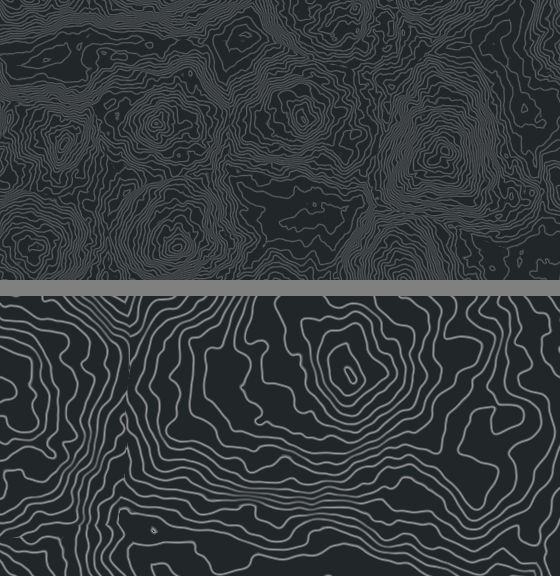
Top, the full canvas; bottom, a detail of the centre.
Give the GLSL for this pattern, as a Shadertoy shader.

```glsl
const vec3 GROUND_COLOR = vec3(0.130, 0.149, 0.162);
const vec3 LINE_COLOR = vec3(0.68, 0.68, 0.685);
const float LINE_WIDTH = 0.0019;       // in canvas heights
const float LINE_SOFTNESS = 1.05;      // in pixel footprints
const float STEEP_DENSITY = 108.0;     // lines per height, thinner beyond
const float CONTOUR_INTERVAL = 0.036;  // height between two lines
const float PEAK_SCALE = 2.0;          // mountains per canvas height
const float PEAK_SLOPE = 2.4;
const float DETAIL_SCALE = 2.8;        // largest hills per canvas height
const float DETAIL_HEIGHT = 0.58;
const int OCTAVES = 5;
const float GAIN = 0.45;
const float CREASE_ROUNDING = 0.03;
const float WARP_SCALE = 3.0;
const float WARP_AMOUNT = 0.09;
const float FINE_WARP_SCALE = 8.0;
const float FINE_WARP_AMOUNT = 0.025;
const float VALLEY_LEVEL = -0.72;
const float VALLEY_SLOPE = 0.3;        // remaining steepness of valley floors
const float VALLEY_BLEND = 0.05;
const float SLOPE_STEP = 0.001;
const vec2 TERRAIN_OFFSET = vec2(7.3, 4.6);

// Integer hash giving a vector in [-1, 1]^2
vec2 hashVector(vec2 cell) {
    uvec2 q = uvec2(ivec2(cell)) * uvec2(1597334673u, 3812015801u);
    uint n = (q.x ^ q.y) * 1597334673u;
    n = (n ^ (n >> 15)) * 2246822519u;
    n ^= n >> 13;
    return vec2(n & 0xffffu, n >> 16) / 32767.5 - 1.0;
}

float gradientNoise(vec2 p) {
    vec2 i = floor(p), f = p - i;
    vec2 u = f * f * f * (f * (f * 6.0 - 15.0) + 10.0);
    vec2 e = vec2(1.0, 0.0);
    float a = dot(hashVector(i), f);
    float b = dot(hashVector(i + e.xy), f - e.xy);
    float c = dot(hashVector(i + e.yx), f - e.yx);
    float d = dot(hashVector(i + e.xx), f - e.xx);
    return mix(mix(a, b, u.x), mix(c, d, u.x), u.y);
}

vec2 warpNoise(vec2 p) {
    return vec2(gradientNoise(p + 31.7), gradientNoise(p + 78.2));
}

// Distance to the nearest scattered mountain top: evenly steep flanks
float peakDistance(vec2 p) {
    vec2 i = floor(p), f = p - i;
    float nearest = 8.0;
    for (int y = -1; y <= 1; y++) {
        for (int x = -1; x <= 1; x++) {
            vec2 cell = vec2(x, y);
            vec2 toTop = cell + 0.5 + 0.42 * hashVector(i + cell) - f;
            nearest = min(nearest, dot(toTop, toTop));
        }
    }
    return sqrt(nearest);
}

// Warped mountains plus fractal hills with creased octaves and flat valleys
float terrainHeight(vec2 p) {
    p += WARP_AMOUNT * warpNoise(p * WARP_SCALE);
    vec2 peakPoint = p + FINE_WARP_AMOUNT * warpNoise(p * FINE_WARP_SCALE);
    peakPoint = peakPoint * PEAK_SCALE + TERRAIN_OFFSET;
    float height = -PEAK_SLOPE / PEAK_SCALE * peakDistance(peakPoint);

    mat2 octaveTurn = 2.0 * mat2(0.8, 0.6, -0.6, 0.8);
    vec2 q = p * DETAIL_SCALE + TERRAIN_OFFSET;
    float amplitude = DETAIL_HEIGHT;
    for (int i = 0; i < OCTAVES; i++) {
        float n = gradientNoise(q);
        float crease = sqrt(n * n + CREASE_ROUNDING * CREASE_ROUNDING) - 0.17;
        if (i == 1) n = -crease;
        if (i == 2) n = crease;
        height += amplitude * n;
        amplitude *= GAIN;
        q = octaveTurn * q + 13.37;
    }

    float rise = height - VALLEY_LEVEL;
    float raised = 0.5 * (rise + sqrt(rise * rise + VALLEY_BLEND * VALLEY_BLEND));
    return mix(raised, rise, VALLEY_SLOPE);
}

void mainImage(out vec4 fragColor, in vec2 fragCoord) {
    float pixel = 1.0 / iResolution.y;
    vec2 p = fragCoord * pixel;

    // Height and slope, counted in contour lines
    float level = terrainHeight(p) / CONTOUR_INTERVAL;
    vec2 stepX = vec2(SLOPE_STEP, 0.0);
    vec2 slope = vec2(terrainHeight(p + stepX), terrainHeight(p + stepX.yx));
    slope = (slope / CONTOUR_INTERVAL - level) / SLOPE_STEP;
    float density = max(length(slope), 1.0);

    // Two nearest lines, widened by the pixel footprint at constant weight
    float phase = abs(fract(level) - 0.5);
    vec2 lineDistance = vec2(phase, 1.0 - phase) / density;
    float width = LINE_WIDTH * min(1.0, STEEP_DENSITY / density);
    float reach = max(LINE_WIDTH, 0.5 * LINE_WIDTH + LINE_SOFTNESS * pixel);
    vec2 profile = 1.0 - min(lineDistance / reach, 1.0);
    float ink = width / reach * (profile.x + profile.y);

    // Lines too close to resolve fade into their mean tone
    ink = mix(ink, width * density, smoothstep(0.5, 0.9, density * pixel));

    fragColor = vec4(mix(GROUND_COLOR, LINE_COLOR, min(ink, 1.0)), 1.0);
}
```
